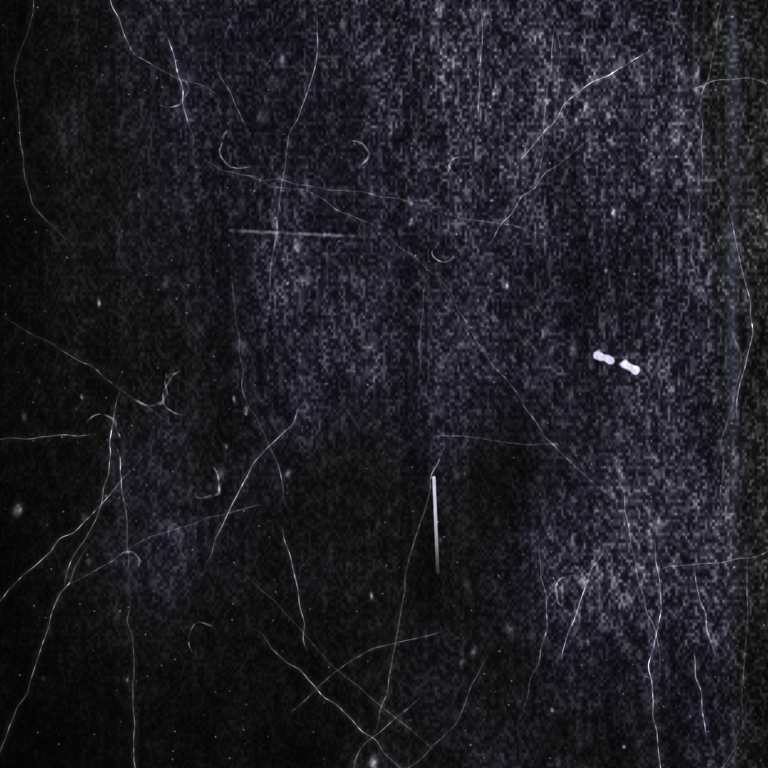
Write a Shadertoy shader that draws this texture.

```glsl
const float PI = 3.14159;
const vec3 NEUTRAL_TINT = vec3(1.0, 1.0, 1.04);
const vec3 VIOLET_TINT = vec3(0.97, 0.93, 1.27);
const vec3 SCRATCH_COLOR = vec3(0.88, 0.88, 0.96);
const vec3 STREAK_COLOR = vec3(0.10, 0.11, 0.14);

float hash(vec2 p) {
    return fract(sin(dot(p, vec2(127.1, 311.7))) * 43758.5453);
}

float pick(float id, float slot) {
    return hash(vec2(id * 1.37, slot * 7.91));
}

vec2 place(float id) {
    return vec2(pick(id, 1.0), pick(id, 2.0));
}

float noise(vec2 p) {
    vec2 i = floor(p), f = fract(p);
    f = f * f * (3.0 - 2.0 * f);
    return mix(mix(hash(i), hash(i + vec2(1, 0)), f.x),
               mix(hash(i + vec2(0, 1)), hash(i + vec2(1, 1)), f.x), f.y);
}

float fbm(vec2 p) {
    float sum = 0.0, weight = 0.53;
    for (int i = 0; i < 4; i++) {
        sum += weight * noise(p);
        p = p * 2.1 + 13.7;
        weight *= 0.5;
    }
    return sum;
}

vec2 turn(vec2 p, float a) {
    return vec2(cos(a) * p.x + sin(a) * p.y, cos(a) * p.y - sin(a) * p.x);
}

float stroke(float d, float radius, float soft) {
    return 1.0 - smoothstep(radius - soft, radius + soft, d);
}

float capsule(vec2 p, vec2 a, vec2 b) {
    vec2 pa = p - a, ba = b - a;
    return length(pa - ba * clamp(dot(pa, ba) / dot(ba, ba), 0.0, 1.0));
}

// Long wandering scratch, broken into beads
float thread(vec2 p, float id, float soft) {
    float spin = pick(id, 4.0);
    float angle = pick(id, 3.0) < 0.58 ? mix(1.15, 1.85, spin) : spin * PI;
    vec2 q = turn(p - place(id), angle);
    float reach = mix(0.06, 0.3, pow(pick(id, 5.0), 1.5));
    if (abs(q.x) > reach || abs(q.y) > 0.09) return 0.0;
    float sway = 0.1 * pick(id, 6.0) * (noise(vec2(q.x * 8.0, id * 5.3)) - 0.5);
    sway += 0.007 * (noise(vec2(q.x * 45.0, id * 9.1)) - 0.5);
    float d = abs(q.y - sway);
    float beads = noise(vec2(q.x * 170.0, id * 3.7));
    float patches = noise(vec2(q.x * 16.0, id * 2.9));
    float core = stroke(d, 0.0009, soft) * (0.16 + 1.1 * beads * beads * patches);
    float halo = 0.07 * exp(-d * d / 0.00002) * (0.4 + patches);
    float fade = 1.0 - smoothstep(0.7 * reach, reach, abs(q.x));
    return fade * mix(0.35, 1.0, pick(id, 7.0)) * (core + halo);
}

// Small upright glowing fleck
float fleck(vec2 p, float id) {
    vec2 q = turn(p - place(id), 0.6 * (pick(id, 3.0) - 0.5));
    float size = mix(0.002, 0.006, pow(pick(id, 4.0), 2.0));
    q /= size * vec2(1.0, mix(1.0, 2.2, pick(id, 5.0)));
    float ragged = 0.5 + noise(p * 260.0);
    return mix(0.15, 0.75, pow(pick(id, 6.0), 2.0)) * ragged * exp(-dot(q, q));
}

// Short curled fibre
float curl(vec2 p, float id, float soft) {
    vec2 q = turn(p - place(id), 2.0 * PI * pick(id, 3.0));
    float radius = mix(0.008, 0.028, pick(id, 4.0));
    float d = abs(length(q) - radius + 0.008 * (noise(p * 70.0) - 0.5));
    float opening = smoothstep(-0.1, 0.4, q.x / radius);
    return 0.5 * opening * stroke(d, 0.0014, soft) * noise(p * 180.0);
}

// Fine dust dots on a jittered grid
float dust(vec2 p, float cells) {
    vec2 cell = floor(p * cells);
    float id = hash(cell);
    vec2 centre = 0.2 + 0.6 * vec2(hash(cell + 31.0), hash(cell + 57.0));
    float d = length(fract(p * cells) - centre) / cells;
    return step(0.65, id) * pow(hash(cell + 83.0), 3.0) * exp(-d * d / 0.0000016);
}

void mainImage(out vec4 fragColor, in vec2 fragCoord) {
    vec2 p = fragCoord / iResolution.y;
    float soft = max(0.0007, 0.7 / iResolution.y);

    // Stained plate: clouds, vertical wipes and grain
    float clouds = fbm(p * vec2(5.0, 3.5) + 4.0) - 0.5;
    float wipes = noise(vec2(p.x * 24.0 + 2.0 * clouds, p.y * 2.5)) - 0.5;
    float slope = 0.65 * (p.x - 0.5) + 0.4 * (p.y - 0.5);
    float grain = 0.65 * noise(p * vec2(310.0, 230.0)) + 0.35 * noise(p * vec2(130.0, 60.0)) - 0.5;
    float dusty = smoothstep(-0.25, 0.4, slope + clouds);
    float tone = exp(-2.36 + slope + 2.0 * clouds + 0.55 * wipes + mix(1.7, 2.7, dusty) * grain);
    float rim = smoothstep(0.93, 0.98, p.x + 0.06 * p.y * p.y);
    float violet = smoothstep(-0.3, 0.15, slope + 1.5 * clouds) * (1.0 - rim);
    violet *= 1.0 - 0.6 * smoothstep(0.13, 0.25, tone);
    vec3 color = tone * (1.0 - 0.3 * rim) * mix(NEUTRAL_TINT, VIOLET_TINT, violet);

    // Pale streak near the right edge
    float offset = (p.x - 0.95 - 0.006 * noise(vec2(p.y * 5.0, 2.0))) / 0.008;
    color += STREAK_COLOR * exp(-offset * offset) * smoothstep(0.1, 0.5, p.y) * (0.5 + noise(p * 90.0));

    // Scratches, flecks and fibres
    float marks = 0.45 * dust(p, 55.0);
    for (int i = 0; i < 44; i++) marks += thread(p, float(i) + 3.0, soft);
    for (int i = 0; i < 64; i++) marks += fleck(p, float(i) + 101.0);
    for (int i = 0; i < 12; i++) marks += curl(p, float(i) + 211.0, soft);

    // Bright chips, needle and one straight graze
    float chips = min(capsule(p, vec2(0.779, 0.538), vec2(0.794, 0.531)),
                      capsule(p, vec2(0.814, 0.525), vec2(0.828, 0.518)));
    marks += 0.85 * stroke(chips + 0.003 * noise(p * 150.0), 0.007, 0.0018);
    float needle = capsule(p, vec2(0.565, 0.378), vec2(0.570, 0.255));
    marks += 0.8 * stroke(needle, 0.0023, 0.0013) * smoothstep(0.22, 0.34, p.y);
    float graze = capsule(p, vec2(0.30, 0.70), vec2(0.47, 0.692));
    marks += 0.45 * stroke(graze, 0.002, 0.002) * noise(p * 120.0);

    fragColor = vec4(min(color + SCRATCH_COLOR * min(marks, 1.0), 1.0), 1.0);
}
```
